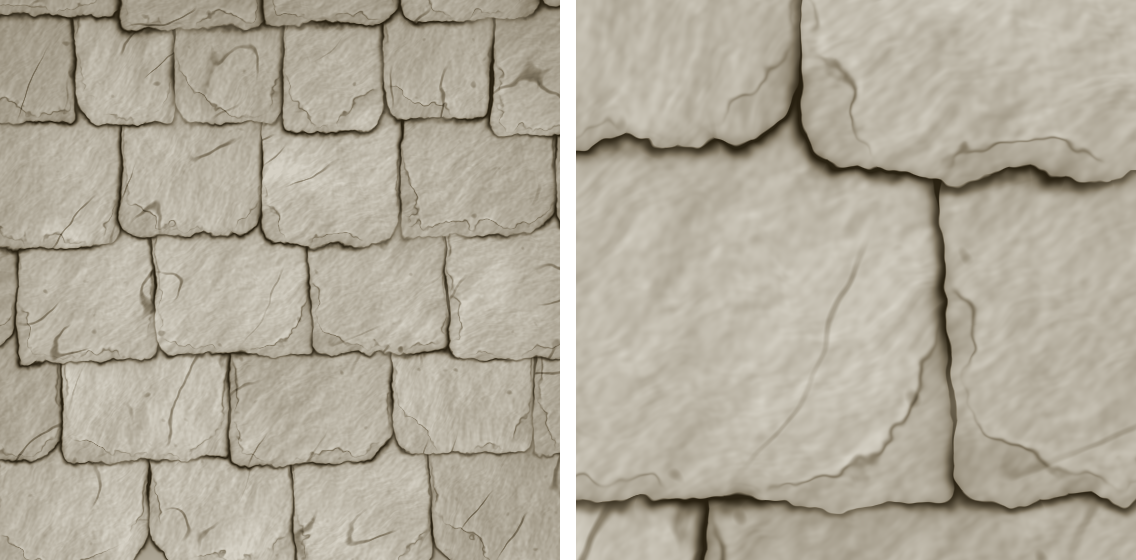
Left: the whole. Right: its middle third, enlarged.
Give the GLSL for this texture, as a Shadertoy shader.

```glsl
const int COURSES = 6;
const float COURSE_HEIGHT = 0.198;
const vec3 INK = vec3(0.15, 0.12, 0.06);
const vec3 UMBER = vec3(0.52, 0.48, 0.40);
const vec3 PALE_SLATE = vec3(0.80, 0.78, 0.73);

// First joint and joint spacing of each course, bottom to top
const float FIRST_JOINT[COURSES] = float[COURSES](0.01, 0.11, 0.05, 0.23, 0.13, 0.20);
const float SPACING[COURSES] = float[COURSES](0.26, 0.285, 0.25, 0.25, 0.19, 0.26);

vec2 hash2(vec2 p) {
    vec3 q = fract(vec3(p.xyx) * vec3(0.1031, 0.1030, 0.0973));
    q += dot(q, q.yzx + 33.33);
    return fract((q.xx + q.yz) * q.zy);
}

float gradientNoise(vec2 p) {
    vec2 i = floor(p), f = p - i;
    vec2 u = f * f * f * (f * (f * 6.0 - 15.0) + 10.0);
    vec2 e = vec2(0.0, 1.0);
    float a = dot(hash2(i) * 2.0 - 1.0, f);
    float b = dot(hash2(i + e.yx) * 2.0 - 1.0, f - e.yx);
    float c = dot(hash2(i + e) * 2.0 - 1.0, f - e);
    float d = dot(hash2(i + 1.0) * 2.0 - 1.0, f - 1.0);
    return mix(mix(a, b, u.x), mix(c, d, u.x), u.y);
}

float fbm(vec2 p) {
    float sum = 0.0, amplitude = 0.6;
    for (int i = 0; i < 4; i++) {
        sum += amplitude * gradientNoise(p);
        p = mat2(1.6, 1.2, -1.2, 1.6) * p + 7.3;
        amplitude *= 0.55;
    }
    return sum;
}

float smoothMax(float a, float b, float k) {
    float h = max(k - abs(a - b), 0.0) / k;
    return max(a, b) + 0.25 * h * h * k;
}

// Slightly leaning joint between neighbouring slates
float jointX(int course, float index, float rise) {
    vec2 r = hash2(vec2(index + 40.0, float(course) * 7.0 + 3.0)) - 0.5;
    return FIRST_JOINT[course] + SPACING[course] * (index + 0.18 * r.x) + 0.11 * r.y * rise;
}

// Signed distance to a slate with two chipped lower corners
float slateDistance(float x, float rise, float left, float right, vec2 cut) {
    float d = smoothMax(max(left - x, x - right), -rise, 0.008);
    d = smoothMax(d, 0.707 * (left - x - rise + cut.x), 0.012);
    return smoothMax(d, 0.707 * (x - right - rise + cut.y), 0.012);
}

// Brightness of the split stone: stains, slanting grain, chalk and cracks
float slateFace(vec2 p, vec2 seed) {
    vec2 q = p + seed * 9.0;
    float angle = 0.35 + 0.9 * seed.y;
    vec2 s = mat2(cos(angle), -sin(angle), sin(angle), cos(angle)) * q;
    float stain = fbm(q * 7.0);
    vec2 grainPos = s * vec2(17.0, 34.0) + stain;
    float relief = fbm(grainPos) - fbm(grainPos + vec2(0.04, -0.14));
    float seam = abs(gradientNoise(s * vec2(5.0, 11.0)) + 0.22 * stain);
    float crack = 1.0 - smoothstep(0.003, 0.024, seam);
    crack *= smoothstep(0.0, 0.3, gradientNoise(q.yx * 9.0 + 5.0));
    float chalk = smoothstep(0.15, 0.5, gradientNoise(q * 10.0 + 3.0));
    float pit = smoothstep(0.42, 0.6, gradientNoise(q * 45.0));
    return 0.90 + 0.08 * (seed.x - 0.5) + 0.15 * stain + 0.38 * relief
         + 0.07 * gradientNoise(q * 130.0) + 0.08 * chalk - 0.36 * crack - 0.25 * pit;
}

// Flaked rim with a broken ridge, widest along the lower left
float flakedRim(float inside, float rise, float across, float wear) {
    float width = 0.003 + 0.036 * smoothstep(-0.25, 0.45, wear);
    width *= mix(1.0, 0.3, smoothstep(0.03, 0.17, rise)) * mix(1.0, 0.6, across);
    float band = 1.0 - smoothstep(width - 0.001, width + 0.001, inside);
    float ridge = exp(-pow((inside - width) / 0.002, 2.0));
    float lip = exp(-pow((inside - width - 0.006) / 0.004, 2.0));
    float broken = smoothstep(-0.2, 0.25, wear);
    return broken * (0.07 * band + 0.32 * ridge - 0.05 * lip);
}

void mainImage(out vec4 fragColor, in vec2 fragCoord) {
    vec2 p = fragCoord / iResolution.xy;
    float pixel = 1.0 / min(iResolution.x, iResolution.y);
    vec2 rough = 0.02 * vec2(fbm(p * 15.0 + 3.0), fbm(p * 17.0 + 31.0));
    rough += 0.006 * abs(gradientNoise(p * 48.0));
    float wear = fbm(p * 14.0 + 61.0);
    float contact = smoothstep(-0.38, 0.3, gradientNoise(p * 11.0 + 17.0) + 0.12 * p.y);
    float lineWidth = mix(0.0032, 0.0055, contact) + 0.003 * pow(p.y, 4.0);
    float gap = mix(-0.0005, 0.0032, smoothstep(-0.2, 0.35, gradientNoise(p * 13.0 + 50.0)));
    float tone = 0.82;

    // Lay courses upward, each overlapping the one below
    for (int course = 0; course < COURSES; course++) {
        float middle = floor((p.x - FIRST_JOINT[course]) / SPACING[course]);
        for (int side = -1; side <= 1; side++) {
            float index = middle + float(side);
            vec2 seed = hash2(vec2(index + 11.0, float(course) * 13.0 + 5.0));
            vec2 corner = hash2(seed * 91.0 + 2.0);
            float base = -0.022 + COURSE_HEIGHT * float(course) + 0.034 * (seed.y - 0.5);
            float rise = p.y - base + rough.y + 0.09 * (corner.x - 0.5) * (p.x - 0.5);
            float left = jointX(course, index, rise) + gap;
            float right = jointX(course, index + 1.0, rise) - gap;
            float x = p.x + 0.5 * rough.x;
            vec2 cut = 0.004 + 0.05 * corner * corner;
            float d = slateDistance(x, rise, left, right, cut);
            if (d > 0.07) continue;

            // Broken contact line and soft cast shadow
            float outside = max(d, 0.0);
            float shadow = mix(0.22, 0.97, contact) * exp(-pow(outside / lineWidth, 2.0));
            shadow += 0.11 * exp(-outside / 0.012);
            tone *= 1.0 - min(shadow, 0.98);

            float across = clamp((x - left) / (right - left), 0.0, 1.0);
            float inner = slateDistance(x, rise, left, right, cut + 0.05 * seed.yx);
            float face = slateFace(p, seed) - flakedRim(-inner, rise, across, wear);
            face -= 0.24 * contact * exp(min(d, 0.0) / 0.003);
            tone = mix(tone, face, 1.0 - smoothstep(-pixel, pixel, d));
        }
    }

    // Weathered darkening toward the top and sides
    tone *= 1.0 - 0.12 * smoothstep(0.72, 1.0, p.y) - 0.09 * pow(abs(2.0 * p.x - 1.0), 4.0);
    vec3 color = mix(INK, UMBER, clamp(tone / 0.56, 0.0, 1.0));
    color = mix(color, PALE_SLATE, clamp((tone - 0.56) / 0.44, 0.0, 1.12));
    fragColor = vec4(color, 1.0);
}
```
